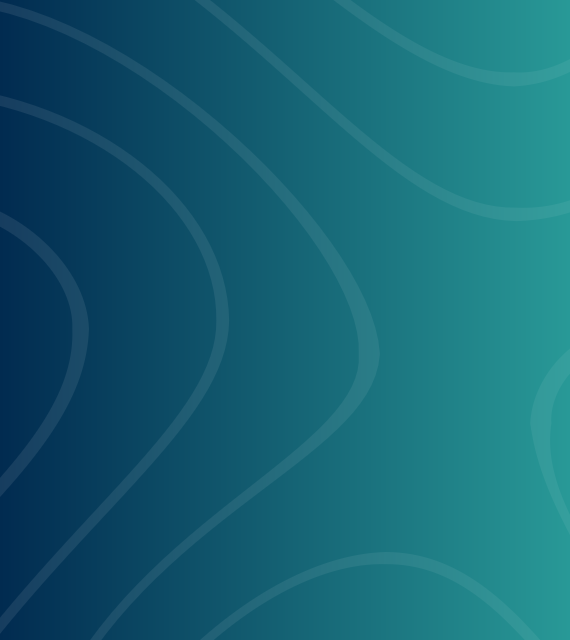
This background is drawn by a Shadertoy shader. Its source:

```glsl
// Signed distance to a cubic ribbon that runs from a to d and swells from width.x to width.y
float ribbon(vec2 p, vec2 a, vec2 b, vec2 c, vec2 d, vec2 width) {
    const int STEPS = 28;
    float nearest = 1e3;
    vec2 from = a;
    for (int i = 1; i <= STEPS; i++) {
        float t = float(i) / float(STEPS), s = 1.0 - t;
        vec2 to = s*s*s*a + 3.0*s*s*t*b + 3.0*s*t*t*c + t*t*t*d;
        vec2 edge = to - from;
        float h = clamp(dot(p - from, edge) / dot(edge, edge), 0.0, 1.0);
        float u = t + (h - 1.0) / float(STEPS);
        float halfWidth = 0.5 * mix(width.x, width.y, u*u*u);
        nearest = min(nearest, length(p - from - edge * h) - halfWidth);
        from = to;
    }
    return nearest;
}

// Two ribbons on the left that wrap around the left edge, and a third that reaches the centre
float leftContours(vec2 p) {
    vec2 inner = vec2(0.126, 0.486), middle = vec2(0.348, 0.499), outer = vec2(0.577, 0.447);
    float d = ribbon(p, vec2(-0.013, 0.664), vec2(0.065, 0.629), vec2(0.126, 0.557), inner, vec2(0.021, 0.026));
    d = min(d, ribbon(p, vec2(-0.013, 0.224), vec2(0.078, 0.323), vec2(0.126, 0.401), inner, vec2(0.020, 0.026)));
    d = min(d, ribbon(p, vec2(-0.013, 0.846), vec2(0.195, 0.798), vec2(0.348, 0.655), middle, vec2(0.016, 0.020)));
    d = min(d, ribbon(p, vec2(-0.010, 0.010), vec2(0.169, 0.232), vec2(0.348, 0.362), middle, vec2(0.016, 0.020)));
    d = min(d, ribbon(p, vec2(-0.013, 0.993), vec2(0.260, 0.935), vec2(0.577, 0.609), outer, vec2(0.015, 0.033)));
    return min(d, ribbon(p, vec2(0.143, -0.009), vec2(0.306, 0.219), vec2(0.577, 0.310), outer, vec2(0.014, 0.033)));
}

// Two valleys that sag from the top edge to the right edge
float topContours(vec2 p) {
    vec2 lower = vec2(0.807, 0.665), upper = vec2(0.803, 0.876);
    float d = ribbon(p, vec2(0.306, 1.008), vec2(0.514, 0.846), vec2(0.651, 0.665), lower, vec2(0.015, 0.021));
    d = min(d, ribbon(p, vec2(0.911, 0.685), vec2(0.879, 0.672), vec2(0.846, 0.665), lower, vec2(0.018, 0.021)));
    d = min(d, ribbon(p, vec2(0.521, 1.010), vec2(0.612, 0.941), vec2(0.710, 0.876), upper, vec2(0.016, 0.022)));
    return min(d, ribbon(p, vec2(0.911, 0.909), vec2(0.875, 0.887), vec2(0.840, 0.876), upper, vec2(0.018, 0.022)));
}

// A bulge at the right edge and a hill at the bottom edge
float edgeContours(vec2 p) {
    vec2 bulge = vec2(0.845, 0.339), hill = vec2(0.603, 0.128);
    float d = ribbon(p, vec2(0.911, 0.453), vec2(0.872, 0.427), vec2(0.845, 0.382), bulge, vec2(0.028, 0.033));
    d = min(d, ribbon(p, vec2(0.911, 0.141), vec2(0.872, 0.212), vec2(0.845, 0.271), bulge, vec2(0.014, 0.033)));
    d = min(d, ribbon(p, vec2(0.313, -0.009), vec2(0.404, 0.073), vec2(0.508, 0.128), hill, vec2(0.014, 0.019)));
    return min(d, ribbon(p, vec2(0.840, -0.009), vec2(0.768, 0.073), vec2(0.697, 0.128), hill, vec2(0.018, 0.019)));
}

void mainImage(out vec4 fragColor, in vec2 fragCoord) {
    vec2 p = fragCoord / iResolution.y;
    float across = fragCoord.x / iResolution.x;

    // Navy to teal, left to right
    vec3 color = mix(vec3(0.003, 0.168, 0.314), vec3(0.158, 0.600, 0.592), across);

    // Faint white contour ribbons
    float d = min(leftContours(p), min(topContours(p), edgeContours(p)));
    float coverage = clamp(0.5 - d * iResolution.y, 0.0, 1.0);
    color = mix(color, vec3(1.0), coverage * mix(0.085, 0.06, across));

    fragColor = vec4(color, 1.0);
}
```
